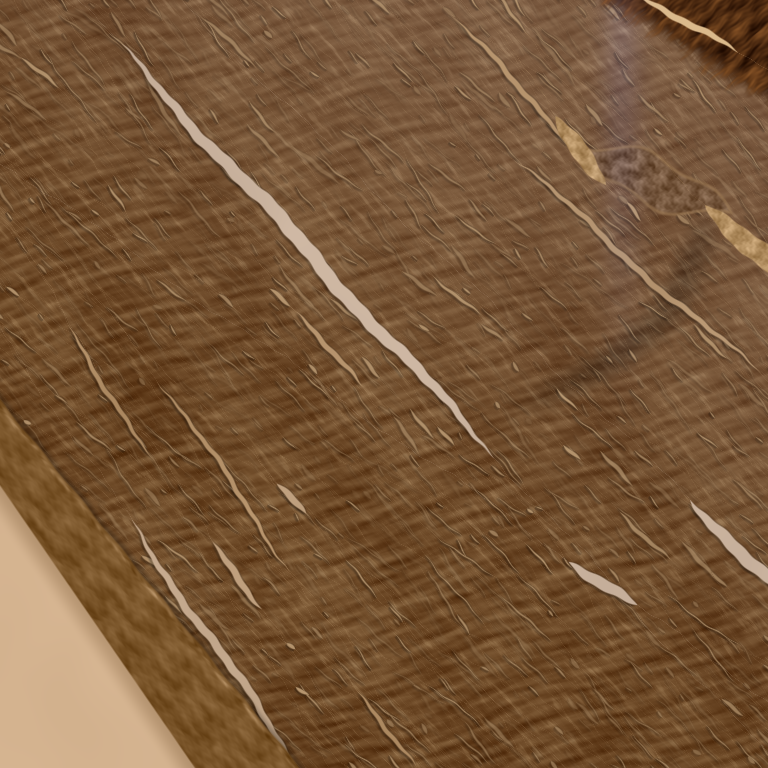
Write a Shadertoy shader that draws this texture.

```glsl
vec2 hash2(vec2 p) {
    vec3 q = fract(p.xyx * vec3(0.1031, 0.1030, 0.0973));
    q += dot(q, q.yzx + 33.33);
    return fract((q.xx + q.yz) * q.zy);
}

// Layered, warped sines, roughly -1 to 1
float waves(vec2 p) {
    float sum = 0.0, amp = 0.5;
    for (int i = 0; i < 5; i++) {
        p = mat2(0.8, 0.6, -0.6, 0.8) * p * 1.55 + 1.7;
        sum += amp * sin(p.x + 1.6 * sin(p.y * 0.8 + sum));
        amp *= 0.72;
    }
    return sum;
}

// Wavy tapered crack from a to b: x is the fill, y the shadow on its lower side
vec2 crack(vec2 p, vec2 a, vec2 b, float halfWidth) {
    vec2 axis = b - a;
    float len = length(axis);
    axis /= len;
    float along = dot(p - a, axis);
    float t = along / len;
    float side = dot(p - a, vec2(-axis.y, axis.x));
    side += 0.0035 * sin(along * 21.0 + a.x * 70.0) + 0.0011 * sin(along * 72.0 + a.y * 90.0);
    side += 0.0007 * sin(along * 190.0 + a.x * 300.0);
    float taper = pow(max(4.0 * t * (1.0 - t), 0.0), 0.7);
    float w = halfWidth * taper;
    float fill = smoothstep(0.0014, -0.0012, abs(side) - w + 0.0006);
    float shadow = smoothstep(0.0035, 0.0, abs(side + 0.0012) - w) * smoothstep(0.0, 0.5, taper);
    return vec2(fill, shadow);
}

// Short cracks strewn over jittered cells that follow the grain
vec2 smallCracks(vec2 grain) {
    vec2 found = vec2(0.0);
    for (int layer = 0; layer < 4; layer++) {
        float k = float(layer);
        vec2 cell = vec2(0.125, 0.036) * (1.0 - 0.16 * k);
        vec2 q = grain + k * vec2(3.37, 5.71) + 10.0;
        vec2 base = floor(q / cell);
        for (int j = -1; j <= 1; j++)
        for (int i = -1; i <= 1; i++) {
            vec2 id = base + vec2(i, j);
            vec2 r = hash2(id + k * 31.0), s = hash2(id + 77.0 + k * 13.0);
            vec2 mid = (id + 0.2 + 0.6 * r) * cell;
            vec2 reach = cell.x * mix(0.08, 0.5, s.x * s.x) * vec2(1.0, 0.4 * s.y - 0.16);
            float halfWidth = mix(0.0012, 0.0034, pow(r.y, 5.0));
            float strength = 0.12 + 0.88 * pow(fract(r.x * 7.3 + s.y * 3.1), 2.5);
            found = max(found, strength * crack(q, mid - reach, mid + reach, halfWidth));
        }
    }
    return found;
}

void mainImage(out vec4 fragColor, in vec2 fragCoord) {
    vec2 p = fragCoord / iResolution.y;
    vec2 grain = vec2(dot(p, vec2(0.67, -0.74)), dot(p, vec2(0.74, 0.67)));
    vec2 ripple = vec2(dot(p, vec2(0.96, 0.27)), dot(p, vec2(-0.27, 0.96)));
    float cloud = waves(p * 5.0);

    // Polished face: cross ripples, grain streaks and a cooler far corner
    float far = smoothstep(0.5, 1.5, p.x * 0.6 + p.y);
    float tone = 0.50 + 0.10 * cloud + 0.30 * (far - 0.4);
    float rippleDepth = 1.15 - 0.45 * far;
    tone += 0.21 * rippleDepth * waves(ripple * vec2(18.0, 105.0));
    tone += 0.09 * rippleDepth * sin(ripple.y * 400.0 + 5.0 * sin(ripple.x * 16.0 + cloud) + 3.0 * cloud);
    float streak = waves(grain * vec2(26.0, 150.0) + 4.0);
    tone += 0.09 * streak + 0.22 * smoothstep(0.45, 1.1, streak);
    vec3 col = mix(vec3(0.33, 0.185, 0.06), vec3(0.57, 0.435, 0.285), tone);
    col += far * vec3(-0.005, 0.005, 0.045);

    // Broad dark arc sweeping from the knot
    float arc = abs(length(p - vec2(0.60, 0.80)) - 0.34 - 0.01 * cloud);
    col *= 1.0 - 0.2 * smoothstep(0.03, 0.0, arc) * smoothstep(0.64, 0.78, p.x) * smoothstep(0.76, 0.66, p.y);

    // Small tan cracks
    vec2 small = smallCracks(grain);
    col *= 1.0 - 0.25 * small.y;
    col = mix(col, vec3(0.76, 0.63, 0.47), 0.9 * small.x);

    // Long filled cracks as end points, with half widths
    vec4 ends[12] = vec4[12](
        vec4(0.156, 0.941, 0.645, 0.405), vec4(0.671, 0.792, 0.99, 0.512),
        vec4(0.898, 0.349, 1.05, 0.20), vec4(0.742, 0.271, 0.829, 0.21),
        vec4(0.208, 0.505, 0.378, 0.258), vec4(0.091, 0.577, 0.195, 0.401),
        vec4(0.169, 0.323, 0.395, -0.01), vec4(0.388, 0.596, 0.469, 0.495),
        vec4(0.592, 0.974, 0.755, 0.805), vec4(0.28, 0.297, 0.341, 0.206),
        vec4(0.469, 0.102, 0.54, 0.0), vec4(0.362, 0.372, 0.401, 0.333));
    float widths[12] = float[12](0.0098, 0.0045, 0.009, 0.008, 0.0036, 0.0036,
        0.006, 0.004, 0.004, 0.005, 0.0034, 0.005);
    for (int i = 0; i < 12; i++) {
        vec2 c = crack(p, ends[i].xy, ends[i].zw, widths[i]);
        vec3 filler = mix(vec3(0.70, 0.56, 0.40), vec3(0.78, 0.69, 0.61), smoothstep(0.003, 0.008, widths[i]));
        col *= 1.0 - 0.25 * c.y;
        col = mix(col, filler + 0.03 * cloud, c.x);
    }

    // Lens-shaped knot with a pale rim and tan ends
    vec2 k = p - vec2(0.85, 0.765);
    k = vec2(dot(k, vec2(0.92, -0.39)), dot(k, vec2(0.39, 0.92)));
    k.y += 0.006 * sin(k.x * 55.0);
    float lens = abs(k.y) - 0.03 * (1.0 - k.x * k.x / 0.0121);
    float speckle = waves(p * 110.0);
    col = mix(col, vec3(0.46, 0.34, 0.24) + 0.1 * speckle, smoothstep(0.004, -0.004, lens));
    col = mix(col, vec3(0.64, 0.50, 0.34), 0.5 * smoothstep(0.004, 0.0, abs(lens)) * smoothstep(0.13, 0.11, abs(k.x)));
    vec2 tips = max(crack(p, vec2(0.725, 0.85), vec2(0.79, 0.76), 0.012),
                    crack(p, vec2(0.92, 0.735), vec2(1.05, 0.61), 0.015));
    col = mix(col, vec3(0.70, 0.56, 0.38) + 0.1 * speckle, tips.x);

    // Dark barky corner with amber bands and a bright split
    float bark = dot(p - vec2(0.833, 0.974), vec2(0.553, 0.833)) + 0.008 * cloud;
    float bands = waves(vec2(grain.x * 130.0, grain.y * 35.0));
    vec3 barkColor = mix(vec3(0.18, 0.08, 0.02), vec3(0.48, 0.29, 0.13), 0.42 + 0.5 * bands);
    col = mix(col, barkColor, smoothstep(-0.01, 0.02, bark + 0.01 * bands));
    col = mix(col, vec3(0.86, 0.73, 0.55), crack(p, vec2(0.83, 1.01), vec2(0.96, 0.93), 0.005).x);

    // Bluish window sheen
    float sheen = exp(-pow((p.x - 0.81) / 0.027, 2.0)) * smoothstep(0.4, 0.95, p.y);
    col += sheen * vec3(0.0, 0.02, 0.08);

    // Sawn side of the slab, then the pale ground beneath it
    float rim = dot(p - vec2(0.0, 0.479), vec2(0.775, 0.632)) + 0.001 * sin(grain.x * 75.0);
    float mottle = waves(grain * vec2(45.0, 110.0));
    vec3 sideColor = vec3(0.48, 0.335, 0.165) + 0.06 * mottle + 0.5 * min(rim + 0.04, 0.0);
    col *= 1.0 - 0.25 * smoothstep(0.01, 0.0, abs(rim));
    col = mix(col, sideColor, smoothstep(0.002, -0.002, rim));
    col += 0.09 * smoothstep(0.004, 0.0, abs(rim + 0.005)) * (0.6 + mottle);
    float foot = dot(p - vec2(0.0, 0.368), vec2(0.823, 0.568));
    vec3 ground = vec3(0.83, 0.70, 0.56) + 0.015 * cloud - 0.12 * smoothstep(-0.03, 0.0, foot);
    col = mix(col, ground, smoothstep(0.0015, -0.0015, foot));

    fragColor = vec4(clamp(col, 0.0, 1.0), 1.0);
}
```
